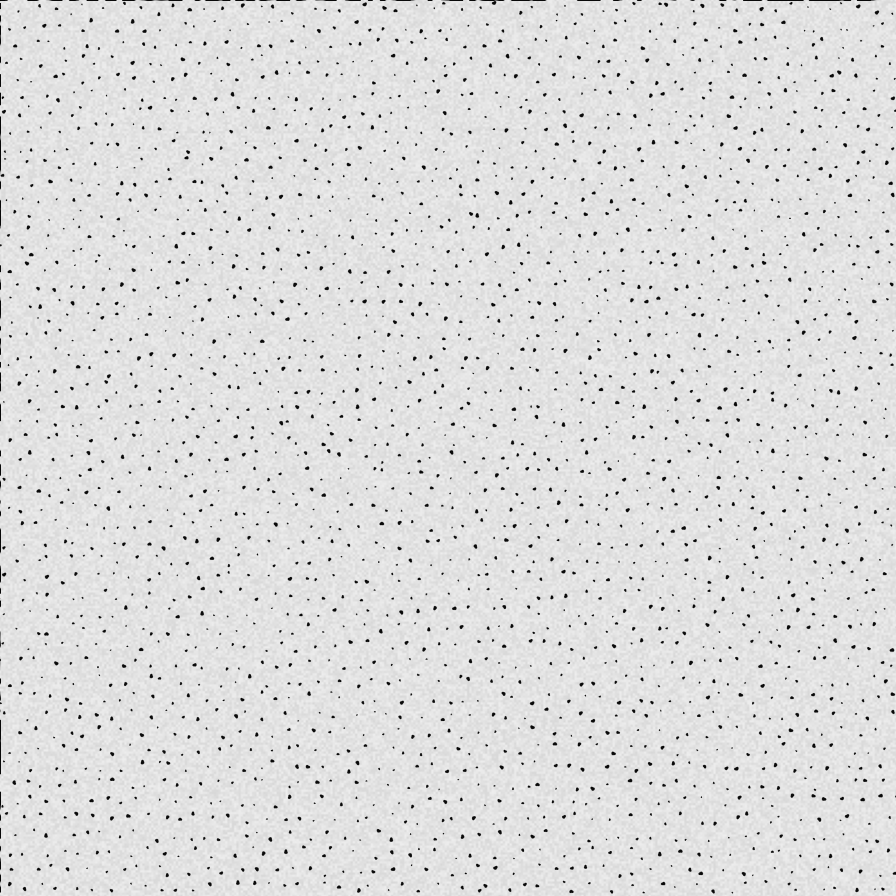
Give the GLSL for this texture, as a WebGL 2 fragment shader.

```glsl
#version 300 es
precision highp float;

uniform vec2 u_resolution;
out vec4 fragColor;

const vec3 PAPER = vec3(0.888);
const vec3 INK = vec3(0.035);
const float DOT_ROWS = 52.0;       // dot cells across the canvas
const float JITTER = 0.68;         // wander of a dot inside its cell
const float RADIUS_MIN = 0.0007;
const float RADIUS_MAX = 0.0022;
const float WOBBLE = 0.16;         // unevenness of a dot outline
const float GRAIN_CELLS = 400.0;
const float GRAIN_AMOUNT = 0.085;
const float EDGE_WIDTH = 0.0011;   // broken rule along left and top
const float EDGE_CELLS = 150.0;
const float TAU = 6.28319;

vec3 hash3(vec2 p) {
    vec3 q = fract(p.xyx * vec3(0.1031, 0.1030, 0.0973));
    q += dot(q, q.yxz + 33.33);
    return fract((q.xxy + q.yzz) * q.zyx);
}

float valueNoise(vec2 p) {
    vec2 cell = floor(p);
    vec2 f = fract(p);
    f = f * f * (3.0 - 2.0 * f);
    float low = mix(hash3(cell).x, hash3(cell + vec2(1, 0)).x, f.x);
    float high = mix(hash3(cell + vec2(0, 1)).x, hash3(cell + vec2(1, 1)).x, f.x);
    return mix(low, high, f.y);
}

// Signed distance to a slightly lumpy dot
float lumpyDot(vec2 offset, float radius, float phase) {
    float angle = atan(offset.y, offset.x + 1e-7);
    float lumps = sin(2.0 * angle + phase) + 0.6 * sin(3.0 * angle - 2.0 * phase);
    return length(offset) - radius * (1.0 + WOBBLE * lumps);
}

// Distance to the nearest dot on a staggered, jittered grid
float scatteredDots(vec2 uv) {
    vec2 p = uv * DOT_ROWS;
    float nearest = 1.0;
    for (int j = -1; j <= 1; j++) {
        float row = floor(p.y) + float(j);
        float stagger = 0.5 * mod(row, 2.0);
        for (int i = -1; i <= 1; i++) {
            vec2 cell = vec2(floor(p.x - stagger) + float(i), row);
            vec3 rnd = hash3(cell + 17.0);
            vec3 shape = hash3(cell + 211.0);
            vec2 center = cell + vec2(stagger, 0.0) + 0.5 + JITTER * (rnd.xy - 0.5);
            float radius = mix(RADIUS_MIN, RADIUS_MAX, rnd.z);
            nearest = min(nearest, lumpyDot(uv - center / DOT_ROWS, radius, TAU * shape.x));
        }
    }
    return nearest;
}

// Ink of a broken line; depth is the distance in from the border
float brokenEdge(float depth, float along, float seed, float pixel) {
    float dashes = smoothstep(0.35, 0.6, valueNoise(vec2(along * EDGE_CELLS, seed)));
    return dashes * (1.0 - smoothstep(-0.5 * pixel, 0.5 * pixel, depth - EDGE_WIDTH));
}

void main() {
    vec2 uv = gl_FragCoord.xy / u_resolution.y;
    float pixel = 1.0 / u_resolution.y;

    // Paper with fine grain
    float grain = valueNoise(uv * GRAIN_CELLS) - 0.5;
    vec3 color = PAPER + GRAIN_AMOUNT * grain;

    // Ink dots and border rule
    float ink = 1.0 - smoothstep(-0.75 * pixel, 0.75 * pixel, scatteredDots(uv));
    ink = max(ink, brokenEdge(uv.x, uv.y, 5.0, pixel));
    ink = max(ink, brokenEdge(1.0 - uv.y, uv.x, 9.0, pixel));

    fragColor = vec4(mix(color, INK, ink), 1.0);
}
```
